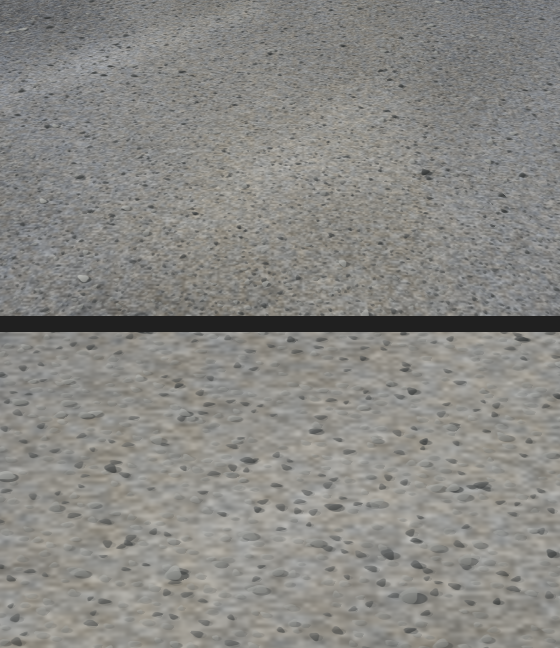
Top, the full canvas; bottom, a detail of the centre.
Give the GLSL for this texture, as a Shadertoy shader.

```glsl
#define HORIZON 2.2
#define DEPTH_STRETCH 3.0
#define GRAIN_FREQ 150.0
#define GRAIN_CONTRAST 0.27
#define STONE_FREQ 96.0
#define STONE_SHARE 0.55
#define DARK_SHARE 0.32
#define BASE_TONE 0.522
#define WARM_DUST vec3(1.015, 1.0, 0.955)
#define COOL_DUST vec3(0.985, 1.0, 1.025)
#define DARK_STONE vec3(0.23, 0.24, 0.24)
#define PALE_STONE vec3(0.61, 0.615, 0.60)

float hash(vec2 p) {
    return fract(sin(dot(p, vec2(127.1, 311.7))) * 43758.5453);
}

float noise(vec2 p) {
    vec2 i = floor(p), f = fract(p);
    f = f * f * (3.0 - 2.0 * f);
    return mix(mix(hash(i), hash(i + vec2(1, 0)), f.x),
               mix(hash(i + vec2(0, 1)), hash(i + vec2(1, 1)), f.x), f.y);
}

float fbm(vec2 p) {
    float sum = 0.0, amp = 0.5;
    for (int i = 0; i < 4; i++) {
        sum += amp * noise(p);
        p = p * 2.03 + 17.3;
        amp *= 0.5;
    }
    return sum / 0.9375;
}

mat2 rotate(float a) {
    float c = cos(a), s = sin(a);
    return mat2(c, s, -s, c);
}

// Soft worn streak between two points
float streak(vec2 p, vec2 a, vec2 b, float width) {
    vec2 ab = b - a;
    float t = clamp(dot(p - a, ab) / dot(ab, ab), 0.0, 1.0);
    float d = length(p - a - ab * t) / width;
    return exp(-d * d);
}

// Loose heap of gravel with a ragged outline
float heap(vec2 p, vec2 centre, vec2 size) {
    vec2 d = (p - centre) / size;
    return exp(-dot(d, d)) * smoothstep(0.25, 0.6, noise(p * 28.0));
}

// Short chips lying along two crossing directions
float grain(vec2 g) {
    float left = noise(rotate(0.5) * g * GRAIN_FREQ * vec2(0.7, 1.2));
    float right = noise(rotate(-0.6) * g * GRAIN_FREQ * vec2(0.75, 1.1) + 41.0);
    float fine = noise(g * GRAIN_FREQ * 1.7 + 93.0);
    return 0.36 * left + 0.34 * right + 0.5 * fine - 0.6;
}

// One layer of scattered stones, each with a lit top and a cast shadow
vec3 addStones(vec3 col, vec2 g, float freq, float share, float size, float relief) {
    float pixel = length(fwidth(g)) * freq * 0.6;
    vec2 q = rotate(0.35 + relief) * g * freq;
    vec2 id = floor(q) + relief * 57.0;
    float pick = hash(id + 3.1), shade = hash(id + 7.7), turn = hash(id + 11.9);
    float radius = size * mix(0.6, 1.1, hash(id + 5.3));
    vec2 jitter = vec2(hash(id + 1.7), hash(id + 9.2)) - 0.5;
    vec2 d = fract(q) - 0.5 - jitter * (1.0 - 2.4 * radius);
    d = d * rotate(0.35 + relief);

    // Uneven oval outline
    vec2 e = rotate(turn * 3.14) * d * vec2(0.85, 1.3);
    float outline = radius * (1.0 + 0.14 * sin(3.0 * atan(e.y, e.x) + turn * 20.0));
    float present = step(pick, share);
    float body = present * smoothstep(pixel, -pixel, length(e) - outline);
    vec2 s = (d - vec2(0.45, -0.4) * radius) * vec2(0.9, 1.2);
    float shadow = present * smoothstep(pixel, -pixel, length(s) - radius);

    vec3 stone = shade < DARK_SHARE ? DARK_STONE + 0.25 * shade
                                    : PALE_STONE + 0.13 * (shade - 0.75);
    stone += 0.1 * dot(d / radius, vec2(-0.4, 0.7));
    col = mix(col, DARK_STONE, shadow * mix(0.15, 0.75, relief));
    return mix(col, stone, body * mix(0.45, 0.95, relief));
}

void mainImage(out vec4 fragColor, in vec2 fragCoord) {
    vec2 p = fragCoord / iResolution.y;
    float aspect = iResolution.x / iResolution.y;
    float x = p.x / aspect;

    // Tilted ground plane: features shrink and flatten with distance
    vec2 g = vec2(p.x - 0.5 * aspect, DEPTH_STRETCH) / (HORIZON - p.y);

    // Broad tone: worn tracks, dusty patches and darker corners
    float tone = BASE_TONE + 0.13 * (fbm(p * vec2(2.6, 4.0) + 5.0) - 0.5);
    tone += 0.06 * streak(p, vec2(-0.1, 0.66), vec2(0.8, 0.97), 0.045);
    tone += 0.04 * streak(p, vec2(0.62, 0.3), vec2(1.2, 0.68), 0.09);
    tone -= 0.05 * streak(p, vec2(0.0, 0.92), vec2(0.25, 0.98), 0.12);
    vec2 fromCentre = vec2(x - 0.52, p.y - 0.5);
    tone += 0.025 - 0.16 * dot(fromCentre, fromCentre);

    // Warm dust in the middle, cooler towards the upper edges
    float cool = smoothstep(0.12, 0.5, abs(x - 0.52)) * 0.65 + 0.4 * p.y * p.y;
    cool += 0.7 * (fbm(p * 7.0 + 30.0) - 0.5);
    vec3 col = tone * mix(WARM_DUST, COOL_DUST, clamp(cool, 0.0, 1.0));

    // Fine grit, softer in the distance
    col += GRAIN_CONTRAST * (1.1 - 0.4 * p.y) * grain(g);
    float tint = noise(g * GRAIN_FREQ * 0.6 + 70.0) - 0.5;
    col += tint * vec3(0.025, 0.0, -0.035);

    // Stones from small and many to large and few
    float gravel = heap(p, vec2(1.33, 0.84), vec2(0.09, 0.05))
                 + heap(p, vec2(1.22, 0.77), vec2(0.07, 0.02))
                 + heap(p, vec2(1.5, 0.44), vec2(0.12, 0.06));
    for (int i = 0; i < 4; i++) {
        float k = float(i);
        float share = STONE_SHARE * pow(0.42, k) + gravel * (i < 3 ? 0.55 : 0.0);
        col = addStones(col, g, STONE_FREQ / pow(1.8, k), share,
                        0.31 * pow(0.78, k), k / 3.0);
    }

    fragColor = vec4(clamp(col, 0.0, 1.0), 1.0);
}
```
